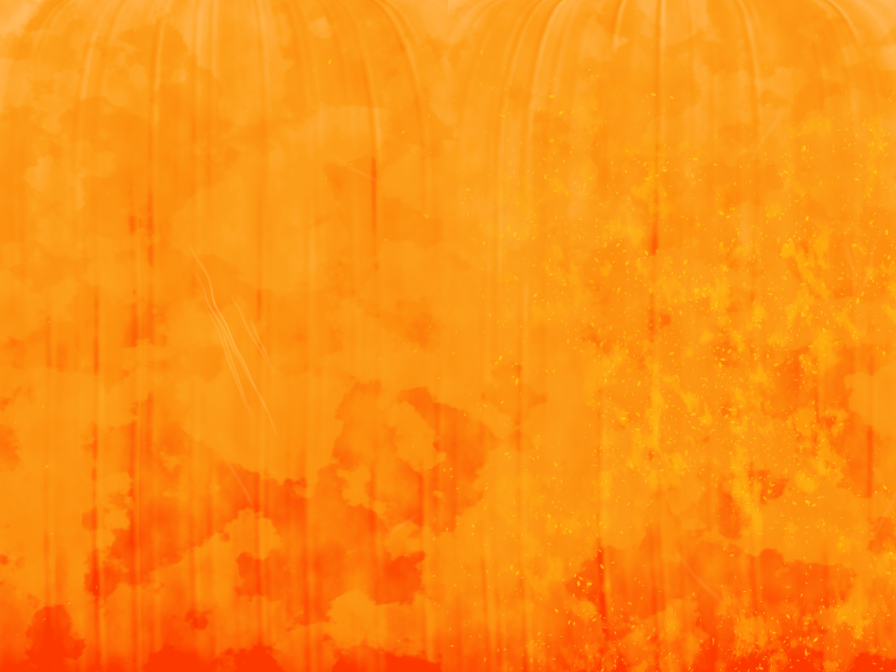
A WebGL 2 fragment shader for this texture:

```glsl
#version 300 es
precision highp float;
// Glowing orange rind: two ribbed lobes side by side, their ribs arching inward at the top.
// A single tone value (height, mottling, fibres, ribs) drives a red-to-peach ramp;
// yellow glitter and pale scratches are then laid over it.
uniform vec2 u_resolution;
out vec4 fragColor;

const vec3 RED    = vec3(0.99, 0.32, 0.01);
const vec3 ORANGE = vec3(0.99, 0.55, 0.05);
const vec3 AMBER  = vec3(0.99, 0.62, 0.10);
const vec3 PEACH  = vec3(1.00, 0.71, 0.32);
const vec3 YELLOW = vec3(1.00, 0.80, 0.06);
const vec3 SCAR   = vec3(1.00, 0.76, 0.42);

const float LOBES = 2.0;            // repeats across
const float RIBS = 8.0;             // main ribs in each lobe
const float RIB_WIDTH = 0.0045;     // in canvas heights, as are all lengths
const float ARCH_START = 0.74;      // height where ribs begin to bend
const float ARCH_PINCH = 0.30;      // narrowing of a lobe at the top
const float BLOTCH_DEPTH = 0.75;
const float FLECK_GRID = 75.0;
const float SCRATCH_WIDTH = 0.0016;
const int FAINT_SCRATCHES = 9;
const int SCAR_STROKES = 7;
const vec2 SCAR_CENTRE = vec2(0.347, 0.497);
const vec2 SCAR_REACH = vec2(0.061, -0.139);

float hash(vec2 p) { return fract(sin(dot(p, vec2(127.1, 311.7))) * 43758.5); }
vec2 hash2(vec2 p) { return vec2(hash(p), hash(p + 57.3)); }

float noise(vec2 p) {
  vec2 i = floor(p), f = fract(p);
  f = f * f * (3.0 - 2.0 * f);
  return mix(mix(hash(i), hash(i + vec2(1, 0)), f.x),
             mix(hash(i + vec2(0, 1)), hash(i + vec2(1, 1)), f.x), f.y);
}

float fbm(vec2 p) {
  float sum = 0.0, amp = 0.5;
  for (int i = 0; i < 5; i++) {
    sum += amp * noise(p);
    p = mat2(1.6, 1.2, -1.2, 1.6) * p + 7.1;
    amp *= 0.55;
  }
  return sum / 1.06;
}

float bell(float d, float w) { return exp(-d * d / (w * w)); }

// Line from a to b that fades toward both ends
float stroke(vec2 p, vec2 a, vec2 b, float w) {
  vec2 ab = b - a;
  float t = clamp(dot(p - a, ab) / dot(ab, ab), 0.0, 1.0);
  return bell(length(p - a - ab * t), w) * (0.3 + 2.8 * t * (1.0 - t));
}

// Small slanted chips, one candidate per cell of a tilted grid
float flecks(vec2 p, float grid, float density, float pixel) {
  vec2 g = mat2(0.8, 0.6, -0.6, 0.8) * p * grid, id = floor(g), h = hash2(id + grid);
  vec2 q = fract(g) - 0.5 - 0.5 * (h - 0.5);
  float a = 3.0 * h.y;
  q = mat2(cos(a), -sin(a), sin(a), cos(a)) * q;
  float d = length(q * vec2(1.0, 1.9)) - 0.10 - 0.20 * h.x;
  float soft = 0.10 + 0.7 * pixel * grid;
  return (1.0 - smoothstep(-soft, soft, d)) * step(hash(id + 19.0), density);
}

vec3 ramp(float t) {
  vec3 c = mix(RED, ORANGE, clamp(t, -0.4, 1.0));
  c = mix(c, AMBER, clamp(t - 1.0, 0.0, 1.0));
  return mix(c, PEACH, clamp(t - 2.0, 0.0, 1.2));
}

void main() {
  vec2 uv = gl_FragCoord.xy / u_resolution;
  vec2 p = gl_FragCoord.xy / u_resolution.y;
  float pixel = 1.0 / u_resolution.y;
  float aspect = u_resolution.x / u_resolution.y;

  // Lobe space, pinched toward the top along a round shoulder
  float lobe = floor(uv.x * LOBES);
  float rise = clamp((uv.y - ARCH_START) / (1.0 - ARCH_START), 0.0, 1.0);
  float pinch = 1.0 - ARCH_PINCH * (1.0 - sqrt(1.0 - 0.97 * rise * rise));
  float across = (fract(uv.x * LOBES) - 0.5) / pinch;
  float valley = smoothstep(0.47, 0.56, abs(across));

  // Ribs in two layers: a dark groove with a lit edge, worn away in places
  float r = (across + 0.5 + lobe) * RIBS, rib = 0.0;
  for (int k = 0; k < 2; k++) {
    float rk = r * (1.0 + float(k)) + 0.25 * (noise(vec2(lobe * 5.0 + float(k), uv.y * 4.0)) - 0.5);
    float id = floor(rk), h = hash(vec2(id, 3.0 + float(k)));
    float d = (fract(rk) - 0.5 - 0.5 * (h - 0.5)) * aspect / (LOBES * RIBS * (1.0 + float(k)));
    float worn = (0.3 + 0.7 * h) * smoothstep(0.15, 0.8, noise(vec2(id * 3.7, uv.y * 8.0)));
    worn *= (0.65 + 0.5 * rise) * (1.0 - 0.45 * float(k)) * (1.0 - 0.8 * valley);
    rib += worn * (0.65 * bell(d - 0.009, RIB_WIDTH) - 0.8 * bell(d, RIB_WIDTH));
  }

  // Tone from height, fibres, ragged blotches and fine mottling
  float tone = mix(0.95, 2.35, uv.y) - 1.15 * exp(-uv.y / 0.085);
  tone += 0.6 * (noise(vec2(r * 3.0, uv.y * 3.0)) - 0.5) + 0.9 * (fbm(p * 4.0 + 40.0) - 0.5);
  tone += 0.9 * (fbm(p * vec2(34.0, 26.0)) - 0.5);
  float blot = fbm(p * vec2(13.0, 15.0) + 3.0) + 0.14 * (noise(vec2(r * 0.9, 8.0)) - 0.5);
  float blotch = smoothstep(0.50, 0.60, blot) * (0.55 + 0.6 * noise(p * 30.0));
  tone += rib + 0.6 * valley - BLOTCH_DEPTH * blotch * mix(1.0, 0.75, uv.y);
  vec3 col = ramp(tone);

  // Yellow glitter gathers on the right
  float side = smoothstep(0.42, 0.80, uv.x) * (1.0 - smoothstep(0.72, 0.95, uv.y));
  float patchy = side * smoothstep(0.32, 0.62, fbm(p * 5.0 + 11.0));
  float sheen = smoothstep(0.50, 0.72, fbm(p * vec2(40.0, 32.0) + 90.0));
  col = mix(col, YELLOW, 0.45 * patchy * sheen);
  float density = 0.004 + 0.40 * patchy;
  float chips = max(flecks(p, FLECK_GRID, density * 0.5, pixel),
                    0.8 * flecks(p + 0.37, FLECK_GRID * 1.6, density, pixel));
  col = mix(col, YELLOW, chips * (0.25 + 0.7 * noise(p * 40.0)));

  // Faint stray scratches, then one tight scar on the left lobe
  float w = max(SCRATCH_WIDTH, 0.7 * pixel), marks = 0.0;
  vec2 q = p + 0.010 * (vec2(noise(p * 22.0), noise(p * 22.0 + 31.0)) - 0.5);
  for (int i = 0; i < FAINT_SCRATCHES; i++) {
    vec2 a = hash2(vec2(i, 71.0)) * vec2(aspect, 0.7) + vec2(0.0, 0.1);
    vec2 reach = (hash2(vec2(i, 23.0)) - 0.5) * vec2(0.16, 0.22);
    marks = max(marks, 0.22 * stroke(q, a, a + reach, w * 1.6));
  }
  for (int i = 0; i < SCAR_STROKES; i++) {
    vec2 h = hash2(vec2(i, 5.0)) - 0.5;
    float extra = min(float(i), 1.0);
    vec2 mid = SCAR_CENTRE + extra * (h * vec2(0.07, 0.10) + vec2(0.02, -0.01));
    vec2 reach = SCAR_REACH * (1.0 - extra * (0.55 + 0.4 * h.x)) + extra * vec2(0.03 * h.y, 0.0);
    marks = max(marks, (0.75 - 0.25 * extra) * stroke(q, mid - reach, mid + reach, w));
  }
  col = mix(col, SCAR, min(marks, 0.8) * (0.5 + 0.5 * noise(p * 60.0)));
  fragColor = vec4(col, 1.0);
}
```
